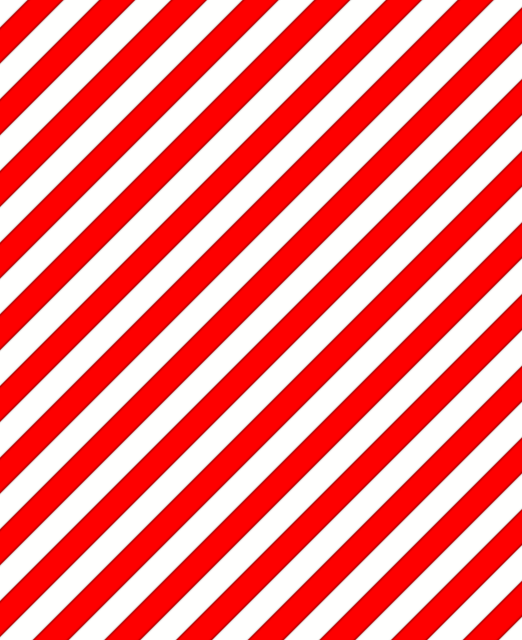
Write a WebGL 1 fragment shader that draws this pattern.

```glsl
precision highp float;
// Diagonal red and white candy stripes with thin dark seams along their edges.

uniform vec2 u_resolution;

// Lengths are fractions of the canvas height.
const float PERIOD = 0.112;       // stripe repeat, measured along an axis
const float OFFSET = 0.0432;      // start of the first full red stripe
const float RED_SHARE = 0.5;      // part of each repeat that is red
const float SEAM_WIDTH = 0.0019;
const float SEAM_INSET = 0.0007;  // seam centre lies just inside the red
const float SEAM_DEPTH = 0.26;

const vec3 RED = vec3(0.995, 0.0, 0.0);
const vec3 WHITE = vec3(1.0, 1.0, 0.995);

// Signed distance to the nearest 45 degree stripe edge, positive inside.
float stripeDistance(vec2 p, float period, float offset, float share) {
  float phase = fract((p.x + p.y - offset) / period);
  float fromCentre = abs(fract(phase - 0.5 * share + 0.5) - 0.5);
  return (0.5 * share - fromCentre) * period * sqrt(0.5);
}

// Coverage of a region by a pixel of the given size.
float coverage(float dist, float pixel) {
  return smoothstep(-0.75 * pixel, 0.75 * pixel, dist);
}

// Soft brightness dip around an edge.
float seamShade(float dist, float width, float depth) {
  float t = dist / width;
  return 1.0 - depth * exp(-t * t);
}

void main() {
  float pixel = 1.0 / u_resolution.y;
  // Measure downward from the upper left corner.
  vec2 p = vec2(gl_FragCoord.x, u_resolution.y - gl_FragCoord.y) * pixel;

  float dist = stripeDistance(p, PERIOD, OFFSET, RED_SHARE);
  vec3 color = mix(WHITE, RED, coverage(dist, pixel));
  color *= seamShade(dist - SEAM_INSET, SEAM_WIDTH, SEAM_DEPTH);

  gl_FragColor = vec4(color, 1.0);
}
```
